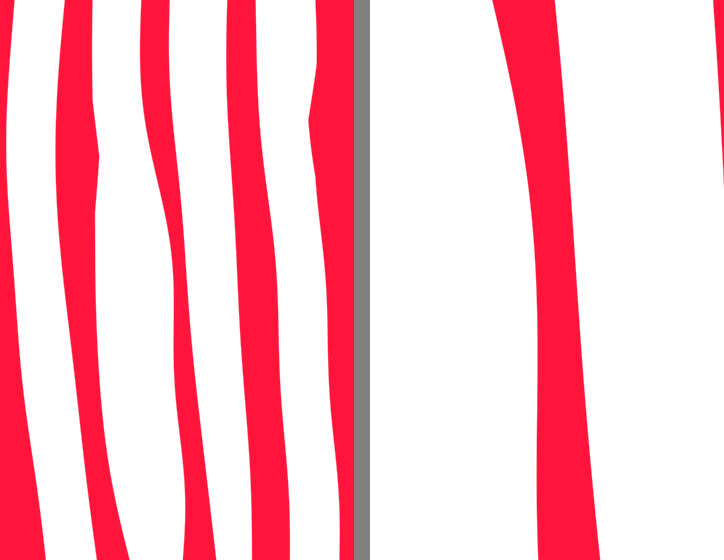
Left, the full canvas; right, a detail of the centre.
Give the GLSL for this pattern, as a WebGL 1 fragment shader.

```glsl
precision highp float;
// Four hand-cut white bands run down a red ground, leaning and swelling unevenly.
// Each band edge is a slanted line plus five layered sines, some with a sharp
// kink; the four lanes of every vec4 hold the four bands from left to right.

uniform vec2 u_resolution;

const vec3 RED = vec3(1.0, 0.08, 0.235);
const vec3 WHITE = vec3(1.0);
const float PI = 3.14159265;

// Horizontal lengths below are in units of canvas width / SPAN.
const float SPAN = 486.0;
const float EDGE_SOFTNESS = 1.3;   // in output pixels
const float KINK_REACH = 0.1;      // in canvas heights

// Left edges: start at the top, drift to the bottom, then sine amplitudes.
const vec4 LEFT_TOP   = vec4( 20.0, 127.0, 233.0, 351.0);
const vec4 LEFT_DRIFT = vec4( 43.0,  51.0,  64.0,  47.0);
const vec4 LEFT_1     = vec4(-24.2, -23.1,  -9.8,   2.0);
const vec4 LEFT_2     = vec4( -3.6,   6.4,  -1.4,  -3.2);
const vec4 LEFT_3     = vec4( -1.3,  -2.2,  -1.8,  -2.2);
const vec4 LEFT_4     = vec4( -0.7,   0.0,  -1.7,  -1.8);
const vec4 LEFT_5     = vec4(  0.9,  -0.6,  -0.5,   1.4);
const vec4 LEFT_KINK  = vec4(  0.0,   7.0,   0.0,   0.0);
const float LEFT_KINK_AT = 0.28;

// Right edges, in the same order.
const vec4 RIGHT_TOP   = vec4( 89.0, 194.0, 312.0, 433.0);
const vec4 RIGHT_DRIFT = vec4( 44.0,  57.0,  34.0,  33.0);
const vec4 RIGHT_1     = vec4(-24.9,   8.8,  -3.2,  -5.4);
const vec4 RIGHT_2     = vec4( -5.5,  -6.1,  -3.5,  -3.6);
const vec4 RIGHT_3     = vec4( -1.0,  -4.8,  -0.2,  -0.3);
const vec4 RIGHT_4     = vec4(  0.5,  -4.9,  -1.7,  -0.1);
const vec4 RIGHT_5     = vec4( -0.1,   1.9,   0.0,   2.7);
const vec4 RIGHT_KINK  = vec4(  0.0,   0.0,   0.0,  -9.0);
const float RIGHT_KINK_AT = 0.215;

// Layered sines that vanish at the top and bottom of the canvas.
vec4 sway(float t, vec4 a1, vec4 a2, vec4 a3, vec4 a4, vec4 a5) {
  float p = PI * t;
  return a1 * sin(p) + a2 * sin(2.0 * p) + a3 * sin(3.0 * p)
       + a4 * sin(4.0 * p) + a5 * sin(5.0 * p);
}

// Pointed bump centred on one height.
float kink(float t, float at) {
  return max(0.0, 1.0 - abs(t - at) / KINK_REACH);
}

void main() {
  vec2 uv = gl_FragCoord.xy / u_resolution;
  float x = uv.x * SPAN;
  float down = 1.0 - uv.y;

  vec4 left = LEFT_TOP + LEFT_DRIFT * down
            + sway(down, LEFT_1, LEFT_2, LEFT_3, LEFT_4, LEFT_5)
            + LEFT_KINK * kink(down, LEFT_KINK_AT);
  vec4 right = RIGHT_TOP + RIGHT_DRIFT * down
             + sway(down, RIGHT_1, RIGHT_2, RIGHT_3, RIGHT_4, RIGHT_5)
             + RIGHT_KINK * kink(down, RIGHT_KINK_AT);

  // Signed depth inside each band, turned into smoothed coverage.
  float softness = EDGE_SOFTNESS * SPAN / u_resolution.x;
  vec4 depth = min(x - left, right - x);
  vec4 cover = clamp(depth / softness + 0.5, 0.0, 1.0);
  float band = dot(cover, vec4(1.0));

  gl_FragColor = vec4(mix(RED, WHITE, clamp(band, 0.0, 1.0)), 1.0);
}
```
